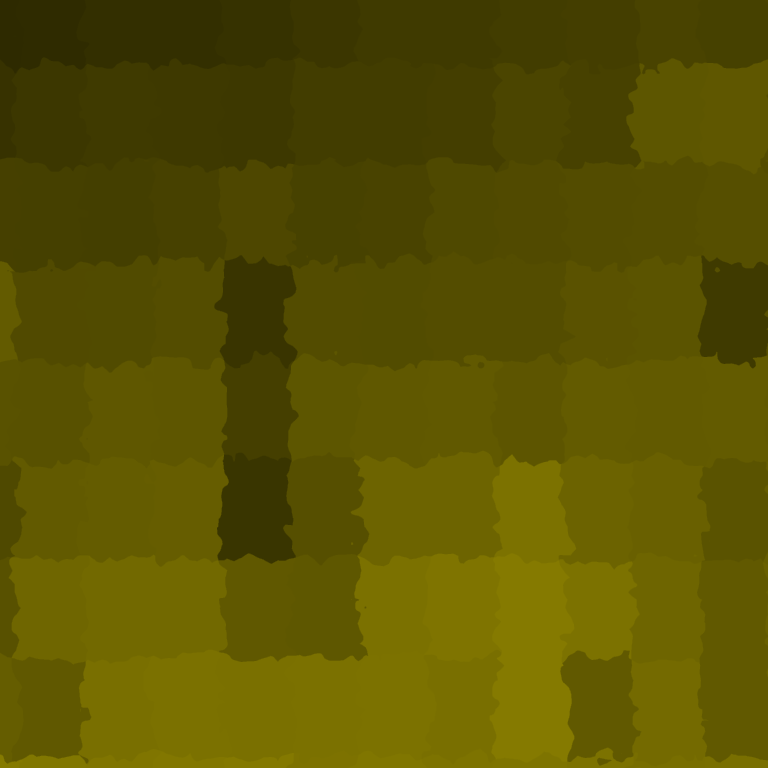
Give the GLSL for this pattern, as a WebGL 1 fragment shader.

```glsl
precision highp float;

// Olive blocks with ragged, torn edges, darkening from bottom to top.
// A noise-warped grid gives each block one flat tone, built from a tilted
// gradient, a soft glow, a few tonal patches and a hashed jitter.

uniform vec2 u_resolution;

const vec2 BLOCK_SIZE = vec2(0.0893, 0.1287);
const vec2 GRID_ORIGIN = vec2(0.0215, 0.0143);
const vec3 OLIVE = vec3(1.0, 0.918, 0.0);
const int SAMPLES = 3; // antialiasing samples per axis

float hash(vec2 p) {
    vec3 q = fract(p.xyx * vec3(0.1031, 0.1030, 0.0973));
    q += dot(q, q.yzx + 33.33);
    return fract((q.x + q.y) * q.z);
}

// Linear interpolation keeps the torn teeth angular.
float valueNoise(vec2 p) {
    vec2 i = floor(p);
    vec2 f = p - i;
    float low = mix(hash(i), hash(i + vec2(1.0, 0.0)), f.x);
    float high = mix(hash(i + vec2(0.0, 1.0)), hash(i + 1.0), f.x);
    return mix(low, high, f.y);
}

float raggedNoise(vec2 p) {
    float coarse = valueNoise(p * 48.0) - 0.5;
    float fine = valueNoise(p * 105.0 + 17.0) - 0.5;
    return coarse * 0.022 + fine * 0.014;
}

vec2 tearEdges(vec2 p) {
    return p + vec2(raggedNoise(p + 3.0), raggedNoise(p + 7.0));
}

// 1 for blocks from first to last inclusive, 0 elsewhere.
float patchMask(vec2 block, vec2 first, vec2 last) {
    vec2 inside = step(first - 0.5, block) * step(block, last + 0.5);
    return inside.x * inside.y;
}

float softGlow(vec2 block, vec2 center, vec2 radius) {
    vec2 d = (block - center) / radius;
    return exp(-dot(d, d));
}

float blockTone(vec2 block) {
    // Vertical fade whose sideways tilt grows toward the top
    float tone = 0.46 - 0.032 * block.y;
    tone += 0.0018 * (block.y - 2.0) * (block.x - 5.0);
    tone += 0.075 * softGlow(block, vec2(6.7, 1.1), vec2(2.2, 1.3));

    // Dark streak, its foot, and worn blocks near the borders
    tone -= 0.09 * patchMask(block, vec2(3.0, 2.0), vec2(3.0, 4.0));
    tone -= 0.07 * patchMask(block, vec2(3.0, 1.0), vec2(4.0, 2.0));
    tone -= 0.10 * patchMask(block, vec2(8.0, 0.0), vec2(8.0, 0.0));
    tone -= 0.09 * patchMask(block, vec2(-1.0, 0.0), vec2(0.0, 0.0));
    tone -= 0.08 * patchMask(block, vec2(-1.0, 1.0), vec2(-1.0, 2.0));
    tone -= 0.05 * patchMask(block, vec2(10.0, 0.0), vec2(10.0, 2.0));
    tone -= 0.11 * patchMask(block, vec2(10.0, 4.0), vec2(10.0, 4.0));

    // Pale blocks
    tone += 0.07 * patchMask(block, vec2(9.0, 6.0), vec2(10.0, 6.0));
    tone += 0.09 * patchMask(block, vec2(-1.0, 4.0), vec2(-1.0, 4.0));
    tone += 0.04 * patchMask(block, vec2(7.0, 0.0), vec2(7.0, 2.0));

    tone += (hash(block + 41.0) - 0.5) * 0.03;
    return clamp(tone, 0.18, 0.52);
}

float patternTone(vec2 p) {
    return blockTone(floor((tearEdges(p) - GRID_ORIGIN) / BLOCK_SIZE));
}

void main() {
    float tone = 0.0;
    for (int y = 0; y < SAMPLES; y++) {
        for (int x = 0; x < SAMPLES; x++) {
            vec2 offset = (vec2(float(x), float(y)) + 0.5) / float(SAMPLES) - 0.5;
            tone += patternTone((gl_FragCoord.xy + offset * 1.3) / u_resolution);
        }
    }
    tone /= float(SAMPLES * SAMPLES);
    gl_FragColor = vec4(OLIVE * tone, 1.0);
}
```
